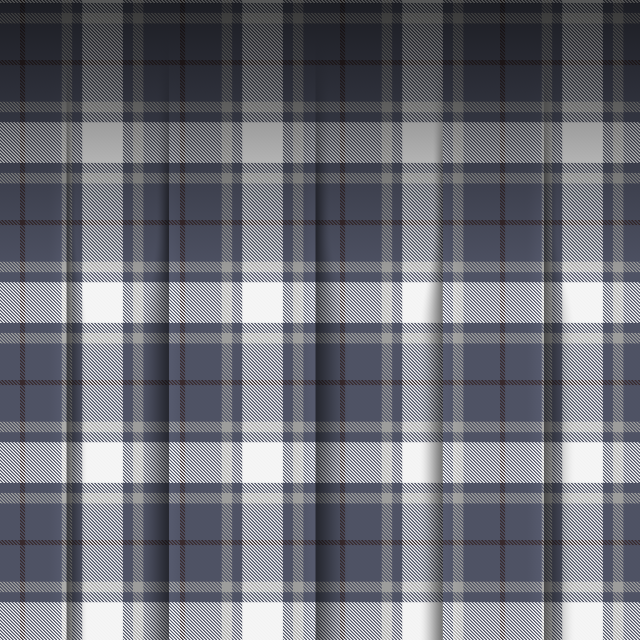
Give the GLSL for this pattern, as a Shadertoy shader.

```glsl
const vec3 NAVY = vec3(0.31, 0.325, 0.395);
const vec3 WHITE = vec3(0.965);
const vec3 GREY = vec3(0.62, 0.62, 0.615);
const vec3 BROWN = vec3(0.22, 0.165, 0.175);

// Smoothed step from 0 to 1 across an edge of one pixel
float edgeStep(float edge, float value, float pixel) {
    return clamp((value - edge) / pixel + 0.5, 0.0, 1.0);
}

// Thread colour at a position counted in repeats, mirrored about the white band
vec3 threadColor(float position, float pixel) {
    float d = abs(fract(position) - 0.5);
    vec3 color = mix(WHITE, NAVY, edgeStep(0.127, d, pixel));
    float greyBand = edgeStep(0.19, d, pixel) - edgeStep(0.255, d, pixel);
    color = mix(color, GREY, greyBand);
    return mix(color, BROWN, edgeStep(0.484, d, pixel));
}

// Diagonal twill: 1 where the vertical thread lies on top
float twill(vec2 uv, float pixel) {
    float diagonal = fract((uv.x + uv.y) * 192.0);
    return edgeStep(0.25, abs(diagonal - 0.5), 192.0 * pixel);
}

// Pleat shading: hard crease, soft shadow on one side, faint sheen on the other
float pleatLight(vec2 uv, float pixel) {
    // Crease position and signed shadow width
    vec2 pleats[5] = vec2[5](
        vec2(0.104, 0.034), vec2(0.264, -0.046), vec2(0.493, 0.055),
        vec2(0.692, -0.038), vec2(0.850, 0.050));
    float depth = smoothstep(0.96, 0.62, uv.y);
    float spread = mix(0.45, 1.0, smoothstep(0.64, 0.48, uv.y));
    float light = 1.0;
    for (int i = 0; i < 5; i++) {
        float width = abs(pleats[i].y);
        float side = (uv.x - pleats[i].x) * sign(pleats[i].y);
        float inside = edgeStep(0.0, side, pixel);
        float shadow = 1.0 - smoothstep(-0.3, 1.0, side / (width * spread));
        float sheen = smoothstep(-0.03, 0.0, side) * (1.0 - inside);
        light *= 1.0 + depth * (0.09 * sheen - 0.62 * shadow * inside);
    }
    return light;
}

void mainImage(out vec4 fragColor, in vec2 fragCoord) {
    float pixel = 1.0 / iResolution.y;
    vec2 uv = fragCoord * pixel;

    // Four repeats each way, woven from vertical and horizontal threads
    vec2 repeatPos = uv * 4.0 + vec2(-0.141, 0.391);
    vec3 warp = threadColor(repeatPos.x, 4.0 * pixel);
    vec3 weft = threadColor(repeatPos.y, 4.0 * pixel);
    float over = twill(uv, pixel);
    vec3 cloth = mix(weft, warp * 0.985, over);

    // Shade falling from the top edge
    float topLight = mix(1.0, 0.35, clamp((uv.y - 0.57) / 0.43, 0.0, 1.0));
    cloth *= topLight * pleatLight(uv, pixel);

    fragColor = vec4(min(cloth, 1.0), 1.0);
}
```
